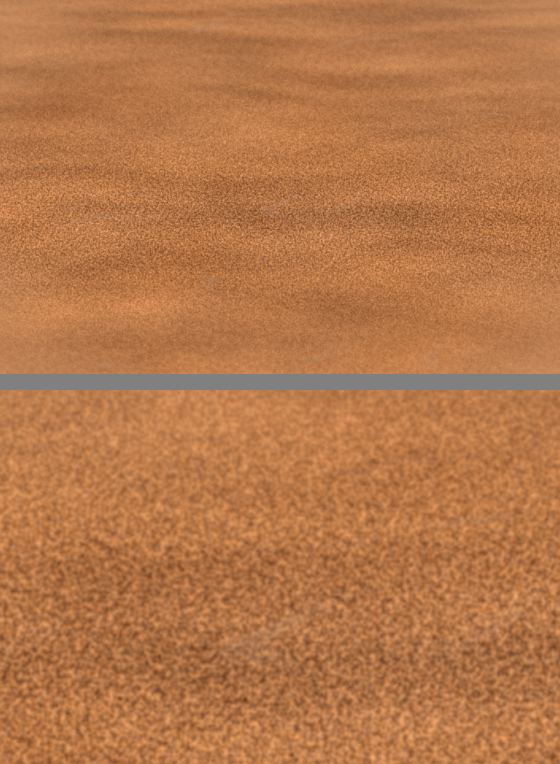
Top, the full canvas; bottom, a detail of the centre.
Reproduce this texture procedurally as a Shadertoy shader.

```glsl
#define SAND_MID vec3(0.703, 0.460, 0.283)
#define TONE_STEP vec3(0.180, 0.140, 0.100)
#define HAZE vec3(0.810, 0.590, 0.430)
#define DUST vec3(0.720, 0.520, 0.380)
#define RIPPLE_FREQ 24.0
#define RIPPLE_GAIN 0.17
#define DRIFT_GAIN 0.50
#define GRAIN_FREQ 150.0
#define GRAIN_GAIN 1.15
#define BLUR_GAIN 0.48
#define FOCUS_Y 0.41
#define FOCUS_WIDTH 0.25

const float TAU = 6.2831853;

// Random unit gradient at a lattice point
vec2 gradient(vec2 cell) {
    vec3 h = fract(cell.xyx * vec3(0.1031, 0.1030, 0.0973));
    h += dot(h, h.yzx + 33.33);
    float angle = TAU * fract((h.x + h.y) * h.z);
    return vec2(cos(angle), sin(angle));
}

// Gradient noise, roughly -0.7 to 0.7
float noise(vec2 p) {
    vec2 cell = floor(p), f = p - cell;
    vec2 w = f * f * f * (f * (f * 6.0 - 15.0) + 10.0);
    vec2 e = vec2(1.0, 0.0);
    float a = dot(gradient(cell), f);
    float b = dot(gradient(cell + e.xy), f - e.xy);
    float c = dot(gradient(cell + e.yx), f - e.yx);
    float d = dot(gradient(cell + e.xx), f - e.xx);
    return mix(mix(a, b, w.x), mix(c, d, w.x), w.y);
}

// Octaves turned against each other to hide the lattice
float fbm(vec2 p) {
    float sum = 0.0, gain = 1.0;
    for (int i = 0; i < 3; i++) {
        sum += gain * noise(p);
        p = mat2(0.96, 0.28, -0.28, 0.96) * p * 1.9 + 17.3;
        gain *= 0.55;
    }
    return sum;
}

// Wind ripples and uneven drifts, packed closer with distance
float relief(vec2 ground) {
    float warp = noise(vec2(ground.x * 1.3, ground.y * 11.0) + 4.7);
    float phase = TAU * (RIPPLE_FREQ * ground.y + 0.9 * warp - 0.12 * ground.x);
    float wave = sin(phase + 0.6 * sin(phase));
    float strength = 0.75 + 1.1 * noise(vec2(ground.x * 1.6, ground.y * 18.0) + 31.0);
    float drift = noise(vec2(ground.x * 1.5, ground.y * 29.0) + 9.2);
    drift += 0.6 * noise(vec2(ground.x * 4.0, ground.y * 62.0 + warp) + 53.0);
    drift += 0.35 * noise(vec2(ground.x * 9.0, ground.y * 110.0) + 71.0);
    return RIPPLE_GAIN * wave * strength + DRIFT_GAIN * drift;
}

// Thin pale dust lines lying along some crests
float dustStreaks(vec2 ground) {
    vec2 q = vec2(ground.x * 2.2, ground.y * 34.0 - ground.x * 0.9);
    float line = 1.0 - smoothstep(0.0, 0.07, abs(noise(q + 83.0)));
    return line * smoothstep(0.22, 0.45, noise(q * vec2(1.4, 0.8) + 12.6));
}

void mainImage(out vec4 fragColor, in vec2 fragCoord) {
    vec2 uv = fragCoord / iResolution.xy;
    vec2 p = fragCoord / iResolution.y;
    float centre = 0.5 * iResolution.x / iResolution.y;
    float depth = 1.0 / (2.2 - p.y);
    vec2 ground = vec2((p.x - centre) * (0.75 + 0.7 * depth) + 5.0, depth);

    // Sharp grains in a focal band, soft clumps in front and behind
    float offset = (p.y - FOCUS_Y) / FOCUS_WIDTH;
    float focus = exp(-offset * offset);
    vec2 turned = mat2(0.89, 0.45, -0.45, 0.89) * p;
    float fine = noise(turned * GRAIN_FREQ + 3.1)
               + 0.8 * noise(p.yx * GRAIN_FREQ * 1.57 + 40.7);
    float pits = smoothstep(0.30, 0.60, noise(turned * GRAIN_FREQ * 0.8 + 210.0));
    float soft = fbm(turned * vec2(62.0, 70.0) + 11.0);
    float far = smoothstep(0.5, 1.0, p.y);
    float grain = GRAIN_GAIN * fine * mix(0.14, 1.0, focus) - 0.5 * pits * focus
                + BLUR_GAIN * soft * mix(0.8, 0.55, far);

    // Light and shade on the sand
    float tone = relief(ground) + grain + 0.05;
    vec3 color = SAND_MID + TONE_STEP * tone;

    // Warmer grains in focus, paler sand far off
    float warmth = 0.35 * noise(p * GRAIN_FREQ * 0.6 + 90.0) * focus
                 + 0.25 * noise(p * vec2(3.0, 6.0) + 22.0) + 0.12 * (1.0 - 2.0 * far);
    color += warmth * vec3(0.06, -0.01, -0.07);
    color = mix(color, DUST + 0.5 * TONE_STEP * grain, 0.5 * dustStreaks(ground));

    // Haze toward the corners
    float edge = length((uv - 0.5) * vec2(2.0, 1.7));
    color = mix(color, HAZE, 0.38 * smoothstep(0.85, 1.35, edge));

    fragColor = vec4(clamp(color, 0.0, 1.0), 1.0);
}
```
